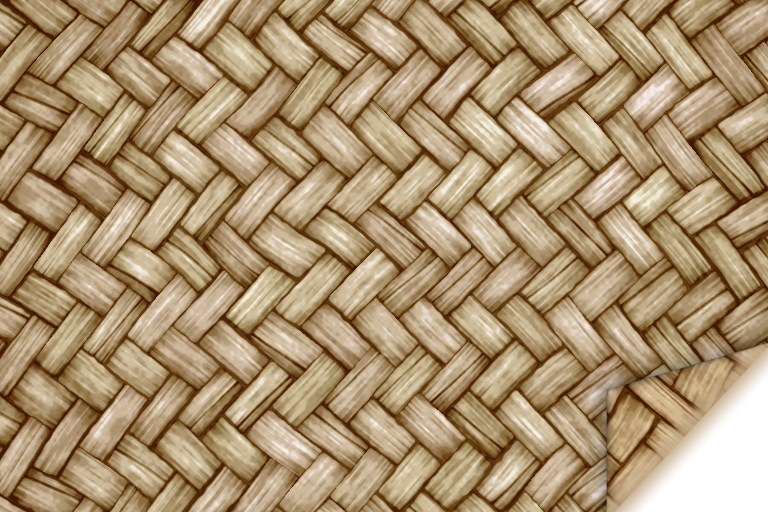
Reproduce this texture procedurally as a WebGL 1 fragment shader.

```glsl
precision highp float;
uniform vec2 u_resolution;

const float STRAND = 0.0675;

float hash(vec2 p) {
  p = fract(p * vec2(0.1031, 0.1137));
  p += dot(p, p.yx + 33.33);
  return fract((p.x + p.y) * p.x * 17.3);
}

float noise(vec2 p) {
  vec2 i = floor(p), f = fract(p);
  f = f * f * (3.0 - 2.0 * f);
  return mix(mix(hash(i), hash(i + vec2(1, 0)), f.x),
             mix(hash(i + vec2(0, 1)), hash(i + vec2(1, 1)), f.x), f.y);
}

// Dark gap to bright straw
vec3 strawRamp(float t) {
  vec3 c = mix(vec3(0.25, 0.09, 0.02), vec3(0.40, 0.25, 0.07), smoothstep(0.0, 0.2, t));
  c = mix(c, vec3(0.55, 0.44, 0.26), smoothstep(0.2, 0.4, t));
  c = mix(c, vec3(0.67, 0.58, 0.44), smoothstep(0.4, 0.57, t));
  c = mix(c, vec3(0.80, 0.73, 0.61), smoothstep(0.57, 0.75, t));
  return mix(c, vec3(0.96, 0.94, 0.91), smoothstep(0.75, 1.0, t));
}

float roundBox(vec2 p, vec2 halfSize, float radius) {
  vec2 d = abs(p) - halfSize + radius;
  return length(max(d, 0.0)) + min(max(d.x, d.y), 0.0) - radius;
}

// Two-over, two-under twill of flat strips, its rows arched
vec3 weave(vec2 p) {
  float x = p.x - 0.97;
  vec2 c = p - vec2(0.752, 0.549) + vec2(0.0, (x < 0.0 ? 0.17 : 0.32) * x * x);
  vec2 q = vec2(c.x - c.y, c.x + c.y) * 0.7071 / STRAND;
  q += vec2(1.0, 0.5) + 0.35 * (vec2(noise(p * 6.0), noise(p * 6.0 + 9.0)) - 0.5);

  vec2 cell = floor(q);
  bool falling = mod(cell.x - cell.y, 4.0) < 2.0;
  float lane = falling ? cell.y : cell.x;
  float run = falling ? q.x - lane : q.y - lane - 1.0;
  float along = mod(run, 4.0) - 1.0;
  float across = fract(falling ? q.y : q.x) - 0.5;
  vec2 id = vec2(lane + (falling ? 40.0 : 97.0), floor(run / 4.0) + 60.0);
  float shade = hash(id), size = hash(id + 31.7), hue = hash(id + 71.3);

  // Fibres run lengthwise
  vec2 grain = vec2(along, across);
  float fibre = noise(grain * vec2(0.8, 8.0) + id * 17.0);
  float fine = noise(grain * vec2(1.3, 16.0) + id * 29.0);
  float blotch = noise(grain * vec2(2.5, 4.0) + id * 11.0);
  float speckle = noise(p * 150.0);

  // Strip outline with uneven edges
  float ragged = 0.05 * (noise(vec2(along * 5.0, across * 3.0) + id * 7.0) - 0.5);
  vec2 halfSize = vec2(1.01 - 0.07 * hue, 0.505 - 0.06 * size);
  float d = roundBox(grain, halfSize, 0.09) + ragged;

  float tone = 0.755 + 0.13 * (shade - 0.5) + 0.20 * (fibre - 0.5);
  tone += 0.32 * (fine - 0.5) + 0.12 * (blotch - 0.5) + 0.12 * (speckle - 0.5);
  tone -= 0.20 * smoothstep(0.4, 1.0, abs(along));
  tone -= 0.20 * smoothstep(0.1, 0.5, falling ? -across : across);
  tone -= 0.32 * exp(min(d, 0.0) * 30.0);

  // Some strips are split lengthwise
  float cut = across - mix(-0.3, 0.3, size) - 0.07 * along;
  float isSplit = step(0.68, hash(id + 13.1));
  tone -= isSplit * (0.36 * (1.0 - smoothstep(0.01, 0.06, abs(cut))) + 0.1 * step(0.0, cut * (size - 0.5)));

  float pixel = 1.0 / (u_resolution.y * STRAND);
  tone = mix(tone, 0.02 + 0.2 * fibre, smoothstep(-pixel, pixel, d));
  tone -= 0.13 * smoothstep(0.45, 1.15, length(p - vec2(0.8, 0.4)));
  vec3 tint = mix(vec3(1.01, 0.985, 1.01), vec3(1.0, 1.005, 0.96), hue);
  return strawRamp(clamp(tone, 0.0, 1.0)) * tint;
}

void main() {
  vec2 p = gl_FragCoord.xy / u_resolution.y;
  float pixel = 1.0 / u_resolution.y;

  // Corner folded over along a diagonal
  float edge = dot(p - vec2(1.2, 0.0), vec2(0.73, -0.68));
  float flap = max(1.185 - p.x, p.y - 0.24 - 0.29 * (p.x - 1.19));
  vec3 front = weave(p) * (1.0 - 0.3 * exp(-max(flap, 0.0) * 55.0));
  vec3 back = weave(vec2(p.y + 1.2, p.x - 1.2)) * vec3(1.03, 0.98, 0.93);
  back *= 1.0 - 0.4 * exp(min(flap, 0.0) * 150.0);
  vec3 rim = vec3(0.76, 0.66, 0.52);
  back = mix(back, rim, 0.8 * smoothstep(-0.04, -0.008, edge));
  vec3 color = mix(back, front, smoothstep(-pixel, pixel, flap));

  // Pale ground with the fold's soft shadow
  vec3 ground = mix(rim, vec3(1.0), smoothstep(-0.015, 0.045, edge));
  color = mix(color, ground, smoothstep(-pixel, pixel, edge));
  gl_FragColor = vec4(color, 1.0);
}
```
